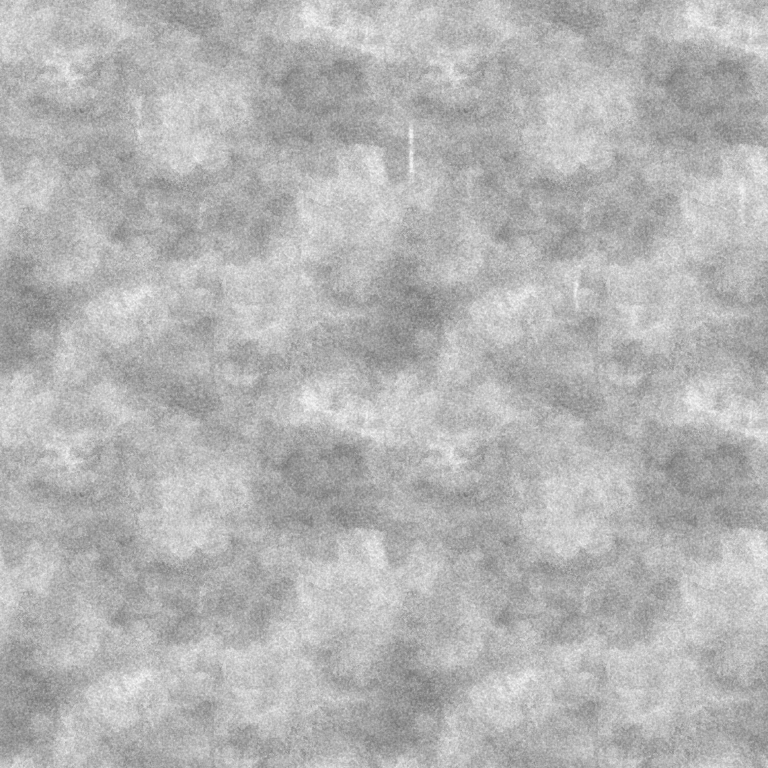
Write a Shadertoy shader that draws this texture.

```glsl
// Weathered grey concrete: ragged stains in 2 x 2 repeats, with grain and a few pale scratches.
#define REPEATS 2.0
#define BASE_GREY 0.705
#define STAIN_DEPTH 0.047
#define CLOUD_DEPTH 0.040
#define MOTTLE_DEPTH 0.045
#define RIM_DEPTH 0.06
#define GRAIN_DEPTH 0.09
#define SPECK_LIGHT 0.05
#define WEAR_DEPTH 0.006
#define SCRATCHES 9
#define SCRATCH_LIGHT 0.24

const float TAU = 6.2831853;

float hash(vec2 cell, float seed) {
    uvec3 q = uvec3(cell, seed) * uvec3(1597u, 3812u, 7919u) + 101u;
    uint n = (q.x ^ (q.y << 7)) + q.z * 26699u;
    n = (n ^ (n >> 15)) * 668265u;
    n = (n ^ (n >> 13)) * 374761u;
    n ^= n >> 16;
    return float(n & 65535u) / 65536.0;
}

float slope(vec2 cell, vec2 offset, vec2 period, float seed) {
    float angle = TAU * hash(mod(cell, period), seed);
    return dot(vec2(cos(angle), sin(angle)), offset);
}

// Gradient noise that wraps once per unit square.
float noise(vec2 uv, vec2 period, float seed) {
    vec2 p = uv * period, i = floor(p), f = p - i;
    vec2 w = f * f * f * (f * (f * 6.0 - 15.0) + 10.0), e = vec2(1.0, 0.0);
    float low = mix(slope(i, f, period, seed), slope(i + e, f - e, period, seed), w.x);
    float high = mix(slope(i + e.yx, f - e.yx, period, seed), slope(i + 1.0, f - 1.0, period, seed), w.x);
    return mix(low, high, w.y);
}

// Layered noise, scaled to roughly unit deviation.
float fbm(vec2 uv, vec2 period, float seed) {
    float sum = 0.0, amp = 3.2;
    for (int k = 0; k < 6; k++) {
        sum += amp * noise(uv, period, seed + float(k));
        period *= 2.0;
        amp *= 0.66;
    }
    return sum;
}

// Broken pale vertical marks, different in every repeat.
float scratches(vec2 uv) {
    float light = 0.0;
    float broken = smoothstep(-0.3, 0.25, noise(uv, vec2(160.0, 60.0), 91.0));
    for (int k = 0; k < SCRATCHES; k++) {
        float i = float(k);
        vec2 centre = vec2(fract(0.536 + 0.215 * i), 0.55 + 0.3 * fract(0.85 + 0.38 * i));
        vec2 d = abs(fract(uv - centre + 0.5) - 0.5);
        float halfLength = mix(0.03, 0.055, fract(0.7 + 0.41 * i));
        float line = 1.0 - smoothstep(0.001, 0.006, d.x);
        float fade = 1.0 - smoothstep(0.3, 1.0, d.y / halfLength);
        light += line * fade / (1.0 + 0.55 * i);
    }
    return light * mix(0.35, 1.0, broken);
}

void mainImage(out vec4 fragColor, in vec2 fragCoord) {
    vec2 canvas = fragCoord / iResolution.xy;
    vec2 uv = fract(canvas * REPEATS);
    vec2 diagonal = vec2(uv.x + uv.y, uv.y - uv.x);

    // Ragged domain for the stain outlines
    vec2 warp = vec2(fbm(uv, vec2(7.0), 11.0), fbm(uv, vec2(7.0), 21.0));
    vec2 ragged = uv + 0.024 * warp;

    // Staggered light and dark areas, then smaller ones between them
    float stagger = cos(TAU * ragged.x) * cos(2.0 * TAU * (ragged.y - 0.43));
    float between = cos(TAU * (2.0 * ragged.x - 0.55)) * cos(TAU * (ragged.y - 0.67));
    float stain = 1.1 * -stagger * -1.0 - 0.6 * between + 0.5 * fbm(ragged, vec2(4.0, 5.0), 31.0);
    float patches = smoothstep(-1.0, -0.75, stain) + smoothstep(-0.45, -0.2, stain)
                  + smoothstep(0.1, 0.4, stain) + smoothstep(0.75, 1.1, stain) - 2.0;

    // Clouds, level streaks and faint drips
    float clouds = fbm(uv + 0.012 * warp, vec2(6.0, 8.0), 41.0);
    float streaks = fbm(uv, vec2(4.0, 13.0), 51.0);
    float drips = fbm(uv, vec2(24.0, 4.0), 61.0);

    // Crisp mottling left by flaking
    float mottle = smoothstep(-0.5, 0.5, fbm(uv + 0.006 * warp, vec2(15.0, 17.0), 111.0)) - 0.5;

    // Dark tide marks along stretches of the stain outlines
    float stretch = smoothstep(-0.05, 0.25, noise(uv, vec2(7.0), 71.0));
    float rim = exp(-16.0 * abs(stain + 0.32)) + 0.8 * exp(-16.0 * abs(stain - 0.15));

    // Fine grain and pale specks
    float grain = noise(diagonal, vec2(86.0), 81.0) + noise(uv, vec2(187.0), 82.0);
    float specks = smoothstep(0.2, 0.5, noise(diagonal, vec2(117.0), 83.0));

    float grey = BASE_GREY + STAIN_DEPTH * patches
               + CLOUD_DEPTH * (0.75 * clouds + 0.35 * streaks + 0.15 * drips)
               + MOTTLE_DEPTH * mottle - RIM_DEPTH * rim * stretch
               + GRAIN_DEPTH * grain + SPECK_LIGHT * specks
               + WEAR_DEPTH * fbm(canvas, vec2(5.0), 101.0)
               + SCRATCH_LIGHT * scratches(canvas);
    fragColor = vec4(vec3(clamp(grey, 0.48, 0.95)), 1.0);
}
```
